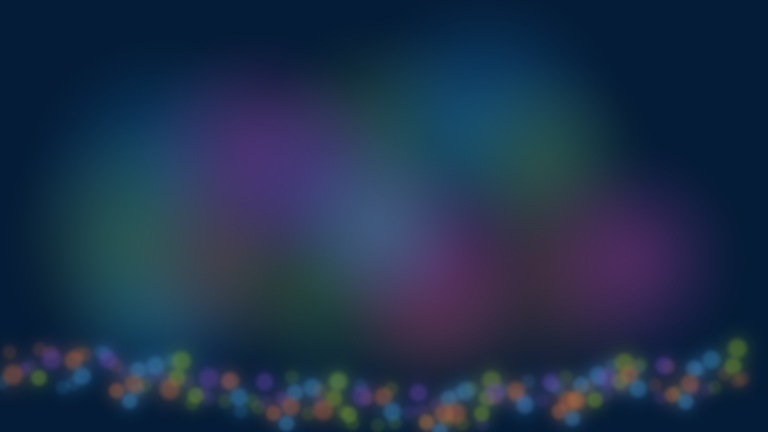
Give the GLSL for this background, as a Shadertoy shader.

```glsl
// Soft coloured glows on deep navy, above a wavy ribbon of bokeh lights.
// Glows are blended radial falloffs; the ribbon repeats one cluster of discs
// along a cosine wave, with hashed faint lights filling the gaps.

const vec3 GLOW_HUES[6] = vec3[6](
    vec3(0.10, 0.42, 0.64), vec3(0.24, 0.40, 0.26), vec3(0.48, 0.20, 0.50),
    vec3(0.38, 0.24, 0.24), vec3(0.30, 0.26, 0.60), vec3(0.28, 0.46, 0.62));

const vec3 LIGHT_HUES[4] = vec3[4](
    vec3(0.25, 0.58, 0.82), vec3(0.50, 0.66, 0.18),
    vec3(0.42, 0.28, 0.70), vec3(0.78, 0.42, 0.26));

// Glow centre and radius, in canvas heights
const vec3 GLOWS[15] = vec3[15](
    vec3(0.39, 0.57, 0.36), vec3(0.37, 0.31, 0.28), vec3(0.31, 0.44, 0.32),
    vec3(0.52, 0.39, 0.26), vec3(0.75, 0.35, 0.30), vec3(0.88, 0.66, 0.31),
    vec3(0.59, 0.64, 0.30), vec3(0.74, 0.58, 0.27), vec3(1.12, 0.71, 0.34),
    vec3(1.26, 0.62, 0.27), vec3(1.26, 0.36, 0.32), vec3(1.00, 0.27, 0.25),
    vec3(1.46, 0.40, 0.28), vec3(1.00, 0.39, 0.28), vec3(0.88, 0.47, 0.24));
const int GLOW_HUE[15] = int[15](0, 0, 1, 3, 1, 1, 2, 4, 0, 1, 3, 3, 2, 2, 5);

// One ribbon cluster: x, height above the wave, hue
const vec3 CLUSTER[13] = vec3[13](
    vec3(0.03, -0.020, 3), vec3(0.09, -0.025, 1), vec3(0.12, 0.020, 2),
    vec3(0.17, 0.020, 3), vec3(0.19, -0.014, 0), vec3(0.25, 0.030, 2),
    vec3(0.27, -0.040, 3), vec3(0.32, 0.014, 0), vec3(0.31, -0.020, 3),
    vec3(0.30, -0.060, 0), vec3(0.36, 0.030, 0), vec3(0.42, 0.050, 1),
    vec3(0.41, 0.010, 1));
const float CLUSTER_START[5] = float[5](0.0, 0.363, 0.718, 1.025, 1.287);

vec3 hash3(float n) {
    vec3 p = fract(n * vec3(0.1031, 0.1030, 0.0973));
    p += dot(p, p.yzx + 33.33);
    return fract((p.xxy + p.yzz) * p.zyx);
}

float waveHeight(float x) {
    return 0.1065 + 0.046 * cos(3.31 * x);
}

// Soft disc with a fainter halo
float light(float dist, float radius) {
    float disc = 1.0 - smoothstep(0.5 * radius, 1.25 * radius, dist);
    float halo = exp(-dist * dist / (2.2 * radius * radius));
    return 0.55 * disc + 0.45 * halo;
}

void mainImage(out vec4 fragColor, in vec2 fragCoord) {
    vec2 p = fragCoord / iResolution.y;
    p.x *= 1.7778 * iResolution.y / iResolution.x;
    vec3 color = vec3(0.016, 0.108, 0.215);

    // Large glows
    for (int i = 0; i < 15; i++) {
        float fall = max(0.0, 1.0 - distance(p, GLOWS[i].xy) / GLOWS[i].z);
        float alpha = 0.54 * mix(fall, fall * fall * (3.0 - 2.0 * fall), 0.75);
        color = mix(color, GLOW_HUES[GLOW_HUE[i]], alpha);
    }

    // Faint scattered lights
    for (int i = 0; i < 80; i++) {
        vec3 h = hash3(float(i) + 7.0);
        float x = (float(i) + h.x) / 80.0 * 1.74;
        vec2 center = vec2(x, waveHeight(x) + 0.10 * (h.y - 0.5));
        vec3 hue = LIGHT_HUES[int(h.z * 4.0)];
        color = mix(color, hue, 0.20 * light(distance(p, center), 0.018));
    }

    // Repeated clusters of brighter lights
    for (int k = 0; k < 5; k++) {
        for (int i = 0; i < 13; i++) {
            float x = CLUSTER_START[k] + CLUSTER[i].x;
            vec2 center = vec2(x, waveHeight(x) + CLUSTER[i].y);
            float radius = 0.020 + 0.006 * hash3(float(i) + 40.0).x;
            vec3 hue = LIGHT_HUES[int(CLUSTER[i].z)];
            color = mix(color, hue, 0.45 * light(distance(p, center), radius));
        }
    }

    fragColor = vec4(color, 1.0);
}
```
